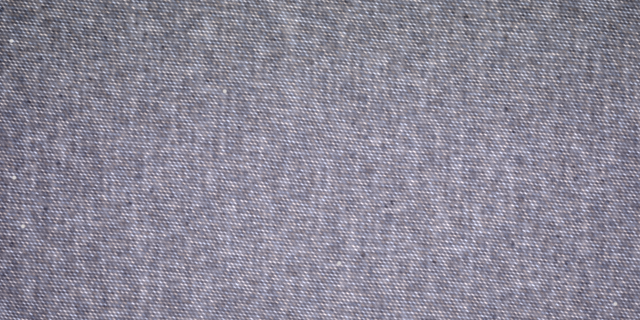
A WebGL 1 fragment shader for this texture:

```glsl
precision highp float;
// Grey-violet twill cloth under soft uneven light. Nearly level rows crossed by
// steep slanted cuts form small leaning grains; stretched cellular noise adds
// uneven threads and mottling, and gated cells add dark and white flecks.

#define CUT_WAVE vec2(80.0, 50.0)    // cycles per canvas height, slanted cuts
#define ROW_WAVE vec2(10.0, 95.0)    // cycles per canvas height, level rows
#define WEAVE_CONTRAST 0.165
#define GRAIN_VARIATION 0.13
#define THREAD_CONTRAST 0.13
#define BAND_CONTRAST 0.06
#define MOTTLE_CONTRAST 0.10
#define LIGHT_CENTRE vec2(1.10, 0.34)
#define LIGHT_FALLOFF 0.14
#define BASE_TONE 0.607
#define CLOTH_TINT vec3(0.004, -0.014, 0.052)
#define WARM_SHIFT vec3(0.028, 0.0, -0.036)

uniform vec2 u_resolution;

const float TAU = 6.2831853;

float hash(vec2 p) {
  vec3 a = fract(vec3(p.xyx) * 0.1031);
  a += dot(a, a.yzx + 33.33);
  return fract((a.x + a.y) * a.z);
}

// Cellular noise: distance to the nearest point, and that point's random id.
vec2 cells(vec2 p) {
  vec2 home = floor(p);
  vec2 nearest = vec2(4.0, 0.0);
  for (int j = -1; j <= 1; j++) {
    for (int i = -1; i <= 1; i++) {
      vec2 cell = home + vec2(float(i), float(j));
      vec2 point = cell + vec2(hash(cell + 11.0), hash(cell + 47.0));
      float d = distance(p, point);
      if (d < nearest.x) nearest = vec2(d, hash(cell + 83.0));
    }
  }
  return nearest;
}

// Soft round spots on the share of cells whose id exceeds the gate.
float flecks(vec2 p, float gate, float radius) {
  vec2 c = cells(p);
  return step(gate, c.y) * (1.0 - smoothstep(radius * 0.3, radius, c.x));
}

// Slow bending of the threads.
vec2 bend(vec2 p) {
  return 0.003 * vec2(sin(p.y * 9.0 + 2.0 * sin(p.x * 4.0)),
                      sin(p.x * 7.0 + 1.5 * sin(p.y * 6.0)));
}

void main() {
  vec2 p = gl_FragCoord.xy / u_resolution.y;

  // Weave: bright grains sit at whole-number lattice positions.
  vec2 cloth = p + bend(p);
  vec2 lattice = vec2(dot(cloth, CUT_WAVE), dot(cloth, ROW_WAVE));
  vec2 grainId = floor(lattice + 0.5) + 200.0;
  vec2 wave = cos(TAU * lattice);
  float weave = 0.5 * (wave.x + wave.y);
  weave += 0.3 * (weave * weave - 0.25);
  float bump = smoothstep(-0.8, 0.6, weave);
  float height = hash(grainId) - 0.5;
  float warmth = 2.0 * hash(grainId + 311.0) - 1.0;

  // Uneven threads along both directions, upright bands and small blotches.
  float threads = cells(p * vec2(70.0, 9.0) + 20.0).x
                + cells(p * vec2(11.0, 76.0) + 60.0).x - 0.9;
  float bands = cells(p * vec2(22.0, 4.0) + 90.0).x - 0.45;
  float mottle = cells(p * 46.0 + 130.0).x - 0.45;

  // Broad light, brightest low and right of the middle.
  vec2 away = (p - LIGHT_CENTRE) * vec2(0.85, 1.1);
  float light = -LIGHT_FALLOFF * dot(away, away);

  float tone = BASE_TONE + light;
  tone += WEAVE_CONTRAST * weave * (1.0 + 0.8 * height);
  tone += GRAIN_VARIATION * height * mix(0.4, 1.0, bump);
  tone += THREAD_CONTRAST * threads + BAND_CONTRAST * bands;
  tone += MOTTLE_CONTRAST * mottle;
  tone -= 0.13 * flecks(p * 22.0 + 170.0, 0.92, 0.22);

  // Violet cast, greyer toward the top, with warm and cool grains.
  vec3 colour = vec3(tone) + CLOTH_TINT + WARM_SHIFT * warmth * bump;
  colour += vec3(-0.008, 0.006, -0.018) * smoothstep(0.45, 1.0, p.y);
  float lint = flecks(p * 7.0 + 240.0, 0.95, 0.065);
  colour = mix(colour, vec3(0.92, 0.91, 0.90), 0.8 * lint);

  gl_FragColor = vec4(clamp(colour, 0.0, 1.0), 1.0);
}
```
